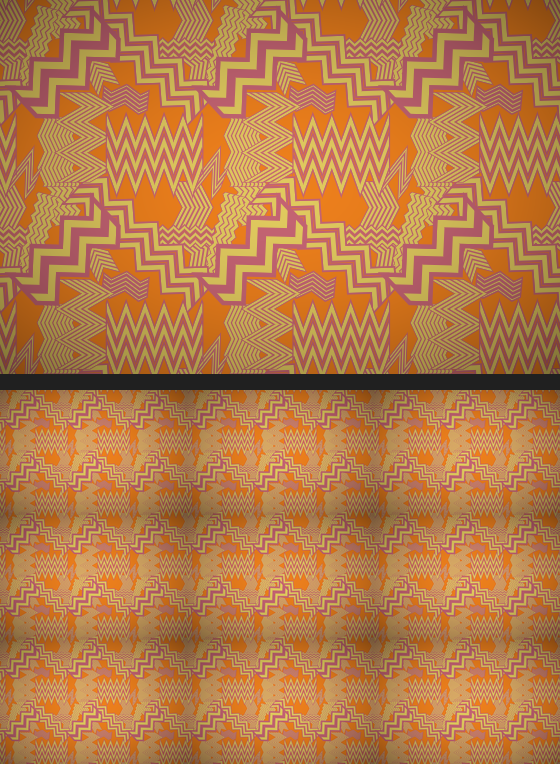
Top: one tile. Bottom: repeated 3 by 3.
A WebGL 1 fragment shader for this pattern:

```glsl
precision highp float;
uniform vec2 u_resolution;

#define REPEATS vec2(3.0, 2.0)
#define TILE 256.0
#define ORANGE vec3(0.93, 0.50, 0.11)
#define PINK vec3(0.77, 0.39, 0.45)
#define YELLOW vec3(0.88, 0.79, 0.37)
#define VIGNETTE 0.9
#define UPRIGHT 1.5708

float pixelSize;

// Antialiased step: 1 where the signed distance is positive
float cover(float d) {
  return clamp(d / pixelSize + 0.5, 0.0, 1.0);
}

// Paints one wrapped patch of parallel zigzag lines
// shape: half length, line count; wave: period, height
// stripe: pitch, line width, outline width
void zigzag(inout vec3 color, vec2 p, vec2 center, float angle,
            vec2 shape, vec2 wave, vec3 stripe) {
  vec2 d = mod(p - center + 0.5 * TILE, TILE) - 0.5 * TILE;
  vec2 axis = vec2(cos(angle), sin(angle));
  float along = dot(d, axis);
  float across = dot(d, vec2(-axis.y, axis.x));

  // Bend the lines, then scale to a perpendicular distance
  float triangle = 2.0 * abs(fract(along / wave.x) - 0.5) - 0.5;
  float slope = 2.0 * wave.y / wave.x;
  float w = (across + wave.y * triangle) / sqrt(1.0 + slope * slope);

  // Patch border
  float span = stripe.x * (shape.y - 1.0);
  float halfWidth = 0.5 * (span + stripe.y) + stripe.z;
  float inside = min(shape.x - abs(along), halfWidth - abs(w));

  // Yellow lines, pink outlines, orange gaps
  float q = abs(fract((w + 0.5 * span) / stripe.x + 0.5) - 0.5) * stripe.x;
  float interior = cover(inside - stripe.z);
  float gap = clamp((q - 0.5 * stripe.y - stripe.z) / pixelSize, 0.0, 1.0);
  vec3 paint = mix(PINK, ORANGE, gap * interior);
  paint = mix(paint, YELLOW, cover(0.5 * stripe.y - q) * interior);
  color = mix(color, paint, cover(inside));
}

vec3 zigzagTile(vec2 p) {
  vec3 c = ORANGE;

  // Fine chevrons and ripples at the back
  zigzag(c, p, vec2(262.0, 28.0), UPRIGHT, vec2(36.0, 7.0), vec2(70.0, 18.0), vec3(5.6, 3.2, 1.2));
  zigzag(c, p, vec2(272.0, 88.0), 1.2, vec2(24.0, 6.0), vec2(54.0, 16.0), vec3(5.6, 3.2, 1.2));
  zigzag(c, p, vec2(253.0, 68.0), 0.0, vec2(42.0, 3.0), vec2(15.0, 7.0), vec3(7.0, 3.2, 1.4));
  zigzag(c, p, vec2(138.0, 103.0), -0.5, vec2(17.0, 5.0), vec2(34.0, 16.0), vec3(5.0, 3.0, 1.0));
  zigzag(c, p, vec2(172.0, 135.0), 0.1, vec2(32.0, 5.0), vec2(40.0, 12.0), vec3(5.0, 1.4, 1.8));

  // Slanted yellow ribbons
  zigzag(c, p, vec2(88.0, 20.0), 1.45, vec2(32.0, 5.0), vec2(15.0, 6.0), vec3(6.0, 4.4, 0.8));
  zigzag(c, p, vec2(50.0, 72.0), -1.31, vec2(64.0, 4.0), vec2(15.0, 5.0), vec3(6.0, 4.4, 0.8));
  zigzag(c, p, vec2(80.0, 208.0), UPRIGHT, vec2(48.0, 9.0), vec2(44.0, 10.0), vec3(5.0, 3.4, 0.8));
  zigzag(c, p, vec2(34.0, 235.0), 0.35, vec2(20.0, 3.0), vec2(26.0, 40.0), vec3(3.8, 1.8, 1.0));

  // Descending staircase and sideways spikes
  zigzag(c, p, vec2(193.0, 74.0), 0.73, vec2(114.0, 3.0), vec2(46.0, 22.0), vec3(13.0, 6.6, 2.3));
  zigzag(c, p, vec2(116.0, 188.0), UPRIGHT, vec2(62.0, 5.0), vec2(42.0, 36.0), vec3(4.8, 2.9, 0.95));

  // Tall zigzags and the broad pink staircase in front
  zigzag(c, p, vec2(212.0, 212.0), 0.0, vec2(67.0, 3.0), vec2(26.0, -36.0), vec3(10.0, 4.8, 1.6));
  zigzag(c, p, vec2(92.0, 91.0), -0.75, vec2(80.0, 2.0), vec2(57.0, -28.0), vec3(22.0, 10.0, 6.0));
  return c;
}

void main() {
  vec2 uv = gl_FragCoord.xy / u_resolution;
  pixelSize = TILE * REPEATS.y / u_resolution.y;
  vec2 p = fract(vec2(uv.x, 1.0 - uv.y) * REPEATS) * TILE;

  // Symmetric edge darkening keeps opposite borders equal
  vec2 q = uv - 0.5;
  float light = 1.0 - VIGNETTE * dot(q, q);
  gl_FragColor = vec4(zigzagTile(p) * light, 1.0);
}
```
